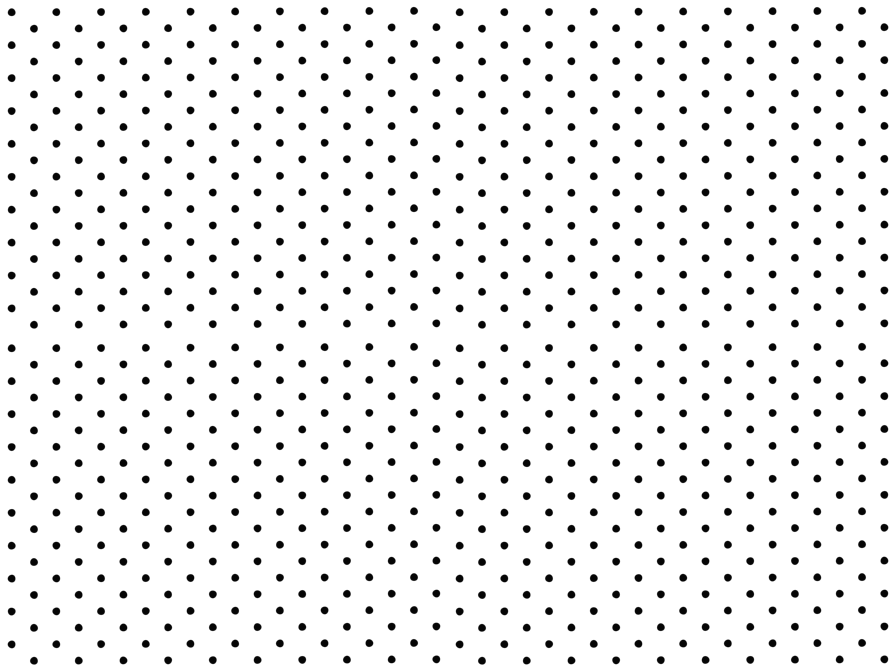
Write a Shadertoy shader that draws this pattern.

```glsl
float hash(vec2 p) {
    return fract(sin(dot(p, vec2(12.99, 78.23))) * 4375.85);
}

// Distance to the nearest dot in a 384 x 288 unit tile, y pointing down
float dotDistance(vec2 p) {
    // 20 columns; odd ones start half a row lower
    float column = clamp(round((p.x - 10.0) / 19.16), 0.0, 19.0);
    float x = 10.0 + 19.16 * column;

    // 10 dots per column, rising slightly to the right
    float top = 9.9 + 14.1 * mod(column, 2.0) - 0.0036 * (x - 192.0);
    float row = clamp(round((p.y - top) / 28.2), 0.0, 9.0);

    // Slightly uneven outline, different for each dot
    vec2 d = p - vec2(x, top + 28.2 * row);
    float phase = 6.2832 * hash(vec2(column, row));
    float wobble = 0.08 * sin(3.0 * atan(d.y, d.x + 1e-5) + phase);
    return length(d) - 3.27 - wobble;
}

void mainImage(out vec4 fragColor, in vec2 fragCoord) {
    // Two tiles across and two down, with a wider gap where they meet
    vec2 uv = fract(2.0 * fragCoord / iResolution.xy);
    vec2 p = vec2(uv.x, 1.0 - uv.y) * vec2(384.0, 288.0);

    float pixel = 576.0 / iResolution.y;
    float soft = 0.6 * pixel + 0.15;
    float ink = 1.0 - smoothstep(-soft, soft, dotDistance(p));

    fragColor = vec4(mix(vec3(1.0), vec3(0.02), ink), 1.0);
}
```
